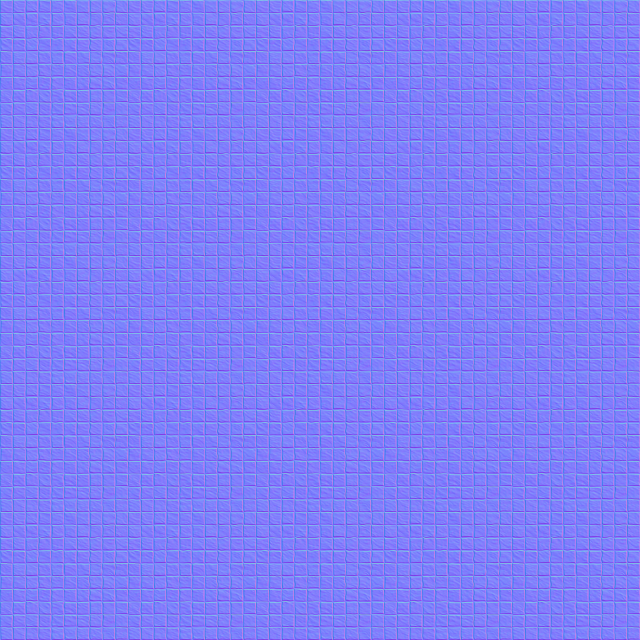
Reproduce this texture map procedurally as a Shadertoy shader.

```glsl
const float TILES = 50.0;   // tiles across and down the canvas
const float PATCH = 10.0;   // tiles before the variation repeats
const float DEPTH = 0.036;  // groove depth, in tile widths
const int SAMPLES = 3;      // antialiasing grid per axis

vec4 hash4(vec2 p) {
    vec4 q = fract(p.xyxy * vec4(0.1031, 0.1030, 0.0973, 0.1099));
    q += dot(q, q.wzxy + 33.33);
    return fract((q.xxyz + q.yzzw) * q.zywx);
}

// Value noise that wraps after a whole number of cells
float wrapNoise(vec2 p, float period, float seed) {
    vec2 cell = floor(p), f = p - cell;
    vec2 u = f * f * f * (f * (f * 6.0 - 15.0) + 10.0);
    vec2 lo = mod(cell, period) + seed;
    vec2 hi = mod(cell + 1.0, period) + seed;
    float bottom = mix(hash4(lo).x, hash4(vec2(hi.x, lo.y)).x, u.x);
    float top = mix(hash4(vec2(lo.x, hi.y)).x, hash4(hi).x, u.x);
    return mix(bottom, top, u.y) - 0.5;
}

// Slanted chisel marks; whole-number shears keep the wrap intact
float stoneGrain(vec2 p, float period) {
    vec2 streak = vec2(2.0 * p.x + 4.0 * p.y, p.x - p.y);
    streak.x += 0.8 * wrapNoise(p * 2.0, period * 2.0, 7.0);
    float grain = 0.016 * wrapNoise(streak, period, 19.0);
    grain += 0.015 * wrapNoise(streak * 2.0, period * 2.0, 43.0);
    return grain + 0.009 * wrapNoise(p * 7.0, period * 7.0, 71.0);
}

// Raised face with a separate inset and bevel on each side
float tileMask(vec2 f, vec4 inset, vec4 bevel) {
    vec4 edge = vec4(f, 1.0 - f) - inset;
    vec4 rise = smoothstep(vec4(0.0), bevel, edge);
    return rise.x * rise.y * rise.z * rise.w;
}

float surfaceHeight(vec2 p, float period) {
    vec2 wobble = vec2(wrapNoise(p * 3.0, period * 3.0, 101.0),
                       wrapNoise(p * 3.0, period * 3.0, 137.0));
    vec2 q = p + 0.05 * wobble;
    vec2 cell = floor(q), f = q - cell;
    vec2 id = mod(cell, period);

    vec4 inset = mix(vec4(0.0), vec4(0.045), hash4(id + 11.0));
    vec4 bevel = mix(vec4(0.035), vec4(0.09), hash4(id + 53.0));
    vec2 tilt = (hash4(id + 89.0).xy - 0.5) * vec2(0.05, 0.06);
    float face = DEPTH + dot(tilt, f - 0.5) + stoneGrain(p, period);
    return face * tileMask(f, inset, bevel);
}

vec3 surfaceNormal(vec2 p, float period, float reach) {
    vec2 e = vec2(reach, 0.0);
    float dx = surfaceHeight(p + e.xy, period) - surfaceHeight(p - e.xy, period);
    float dy = surfaceHeight(p + e.yx, period) - surfaceHeight(p - e.yx, period);
    return normalize(vec3(-dx, -dy, 2.0 * reach));
}

void mainImage(out vec4 fragColor, in vec2 fragCoord) {
    vec3 normal = vec3(0.0);
    for (int j = 0; j < SAMPLES; j++) {
        for (int i = 0; i < SAMPLES; i++) {
            vec2 offset = (vec2(i, j) + 0.5) / float(SAMPLES) - 0.5;
            vec2 p = (fragCoord + offset) / iResolution.xy * TILES;
            normal += surfaceNormal(p, PATCH, 0.015);
        }
    }
    normal /= float(SAMPLES * SAMPLES);

    // Pack the direction into colour, slightly softened in blue
    vec3 packed_normal = normal * 0.5 + 0.5;
    fragColor = vec4(packed_normal * vec3(1.0, 1.0, 0.99), 1.0);
}
```
